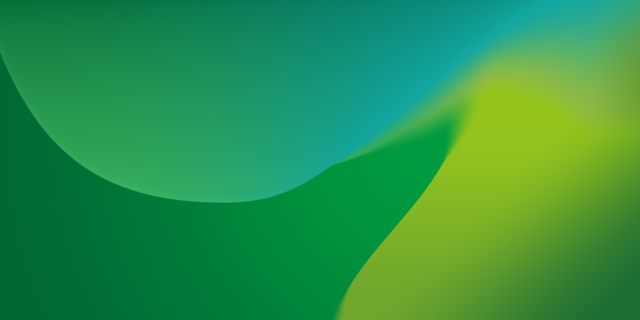
This background is drawn by a Shadertoy shader. Its source:

```glsl
// Soft folded ribbons: a pale bowl-shaped sheet over deep green, and a lime fold.
// Each boundary is a smooth curve; layers are stacked from back to front with
// edges whose softness varies along the curve. One unit is the canvas height.

const vec3 DEEP = vec3(0.00, 0.40, 0.20);
const vec3 EMERALD = vec3(0.00, 0.61, 0.25);
const vec3 LEAF = vec3(0.21, 0.67, 0.35);
const vec3 TEAL = vec3(0.07, 0.65, 0.63);
const vec3 TOP_LEFT = vec3(0.02, 0.43, 0.22);
const vec3 TOP_RIGHT = vec3(0.03, 0.50, 0.42);
const vec3 LIME = vec3(0.58, 0.77, 0.11);
const vec3 MOSS = vec3(0.43, 0.65, 0.18);
const vec3 HAZE = vec3(0.55, 0.73, 0.27);
const vec3 SHADE = vec3(0.11, 0.43, 0.20);

const vec2 BOWL = vec2(0.69, 0.367);     // lowest point of the wave
const vec2 CREST = vec2(1.536, 0.745);   // top of the lime fold
const vec2 GLOW = vec2(1.40, 0.60);      // brightest point of the deep green
const float FOLD_START = 1.04;           // where the fold leaves the wave
const float FOLD_DEPTH = 0.16;
const float EDGE = 0.003;                // half width of a crisp edge

// Steep bowl on the left, levelling rise on the right.
float waveHeight(float x) {
    float d = x - BOWL.x;
    float d2 = d * d;
    float left = d2 * (0.44 + 0.9 * d2 + 1.1 * d2 * d2 * d2);
    float rise = pow(max(d, 0.0), 2.5);
    float right = rise / (1.042 * rise + 0.537);
    return BOWL.y + (d < 0.0 ? left : right);
}

// Smooth minimum with blend width k.
float softMin(float a, float b, float k) {
    float h = clamp(0.5 + 0.5 * (b - a) / k, 0.0, 1.0);
    return mix(b, a, h) - k * h * (1.0 - h);
}

float foldHeight(float x, float wave) {
    float depth = softMin(0.48 * max(x - FOLD_START, 0.0), FOLD_DEPTH, 0.03);
    float offset = x - CREST.x;
    float crest = max(CREST.y - 1.45 * offset * offset, 0.62);
    float joined = softMin(wave - depth, crest, 0.02);
    return x < FOLD_START ? wave : joined;
}

vec3 deepGreen(vec2 p) {
    float glow = 1.0 - smoothstep(0.0, 1.6, length(p - GLOW));
    return mix(DEEP, EMERALD, glow);
}

// Lime body, darkening towards the lower right corner.
vec3 limeFold(vec2 p) {
    vec3 color = mix(MOSS, LIME, smoothstep(0.0, 0.65, p.y));
    float diagonal = (p.x - p.y - 1.42) * 0.707;
    return mix(color, SHADE, smoothstep(-0.20, 0.36, diagonal));
}

float limeMask(vec2 p) {
    float edge = 1.04 + 0.38 * smoothstep(-0.05, 0.62, p.y);
    float soft = EDGE + 0.09 * smoothstep(0.46, 0.70, p.y)
               + 0.025 * (1.0 - smoothstep(0.0, 0.12, p.y));
    return smoothstep(edge - soft * 0.6, edge + soft, p.x);
}

// Haze between the teal ridge and the fold below it.
vec3 hazeBand(vec2 p, float wave, float fold) {
    float t = (wave - p.y) / max(wave - fold, 0.001);
    vec3 low = mix(LEAF, HAZE, smoothstep(1.15, 1.55, p.x));
    vec3 color = mix(TEAL, low, smoothstep(0.02, 0.95, t));
    float rightEdge = smoothstep(1.80, 2.08, p.x) * smoothstep(0.0, 0.7, t);
    return mix(color, MOSS * 0.85, rightEdge * 0.75);
}

// Pale sheet above the wave, dark at the top and teal along the ridge.
vec3 upperSheet(vec2 p, float above) {
    vec3 top = mix(TOP_LEFT, TOP_RIGHT, smoothstep(0.0, 1.4, p.x));
    vec3 low = mix(LEAF, TEAL, smoothstep(0.3, 1.5, p.x));
    float fade = pow(clamp((1.0 - p.y) / 0.6, 0.0, 1.0), 0.7);
    vec3 color = mix(top, low, fade);
    float ridge = exp(-max(above, 0.0) / 0.13) * smoothstep(0.75, 1.25, p.x);
    float rim = exp(-max(above, 0.0) / 0.012) * (1.0 - smoothstep(0.7, 1.0, p.x));
    return mix(color, TEAL, 0.9 * ridge) + 0.035 * rim;
}

void mainImage(out vec4 fragColor, in vec2 fragCoord) {
    vec2 p = fragCoord / iResolution.y;
    p.x *= 2.0 * iResolution.y / iResolution.x;

    float wave = waveHeight(p.x);
    float slope = (waveHeight(p.x + 0.002) - waveHeight(p.x - 0.002)) / 0.004;
    float above = (p.y - wave) / sqrt(1.0 + slope * slope);
    float fold = foldHeight(p.x, wave);

    // Back layers
    vec3 color = mix(deepGreen(p), limeFold(p), limeMask(p));

    // Haze, crisp where the fold begins and blurred to the right
    float soft = mix(EDGE, 0.055, smoothstep(1.08, 1.42, p.x));
    soft *= 1.0 - 0.6 * exp(-pow((p.x - CREST.x) / 0.07, 2.0));
    float haze = smoothstep(-soft, soft, p.y - fold);
    haze *= smoothstep(FOLD_START - 0.06, FOLD_START + 0.02, p.x);
    color = mix(color, hazeBand(p, wave, fold), haze);

    // Front sheet
    color = mix(color, upperSheet(p, above), smoothstep(-EDGE, EDGE, above));
    fragColor = vec4(color, 1.0);
}
```
